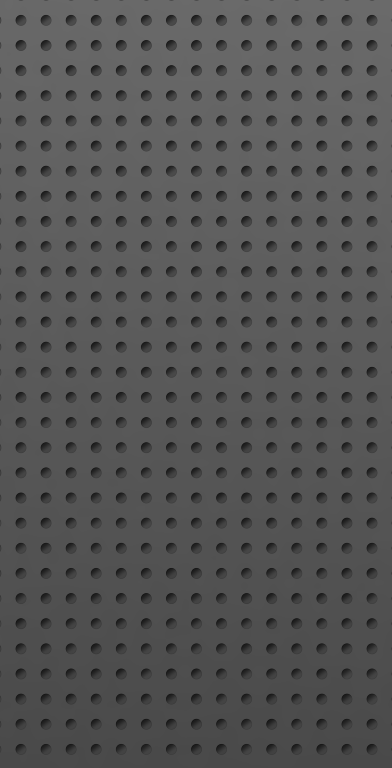
Reproduce this pattern procedurally as a WebGL 2 fragment shader.

```glsl
#version 300 es
precision highp float;

uniform vec2 u_resolution;
out vec4 fragColor;

float hash(vec2 p) {
    p = fract(p * vec2(0.1031, 0.1137));
    p += dot(p, p.yx + 33.33);
    return fract((p.x + p.y) * p.x * 17.0);
}

float noise(vec2 p) {
    vec2 i = floor(p), f = fract(p);
    f = f * f * (3.0 - 2.0 * f);
    return mix(mix(hash(i), hash(i + vec2(1, 0)), f.x),
               mix(hash(i + vec2(0, 1)), hash(i + vec2(1, 1)), f.x), f.y);
}

// Plate lit from the top, with faint mottling
float plateShade(vec2 uv, vec2 grid) {
    float shade = mix(0.287, 0.413, uv.y) + 0.008 * (uv.x - 0.5) * uv.y;
    return shade + 0.006 * (noise(grid * 1.7 + 40.0) - 0.5);
}

// Recessed hole: shadow under the upper left rim, glow at the lower right
float holeShade(vec2 q, float radius, float variation) {
    float across = dot(q, normalize(vec2(0.6, 0.8))) / radius;
    float shade = mix(0.12, 0.275, smoothstep(-0.9, 0.55, across));
    shade -= 0.03 * smoothstep(0.75, 1.0, length(q) / radius);
    return shade + 0.02 * (variation - 0.5);
}

void main() {
    vec2 uv = gl_FragCoord.xy / u_resolution;

    // Square grid measured from the upper left corner
    vec2 fromTop = vec2(gl_FragCoord.x, u_resolution.y - gl_FragCoord.y) / u_resolution.y;
    vec2 grid = fromTop * vec2(30.63, 30.55) - vec2(0.838, 0.81) + 0.5;
    vec2 cell = floor(grid);
    vec2 q = fract(grid) - 0.5;

    float radius = 0.217;
    float pixel = 30.6 / u_resolution.y;
    float edge = length(q) - radius;

    float plate = plateShade(uv, grid);
    float hole = holeShade(q, radius, hash(cell + 7.0)) * mix(0.93, 1.06, uv.y);
    float coverage = 1.0 - smoothstep(-0.6 * pixel, 0.6 * pixel, edge);

    fragColor = vec4(vec3(mix(plate, hole, coverage)), 1.0);
}
```
